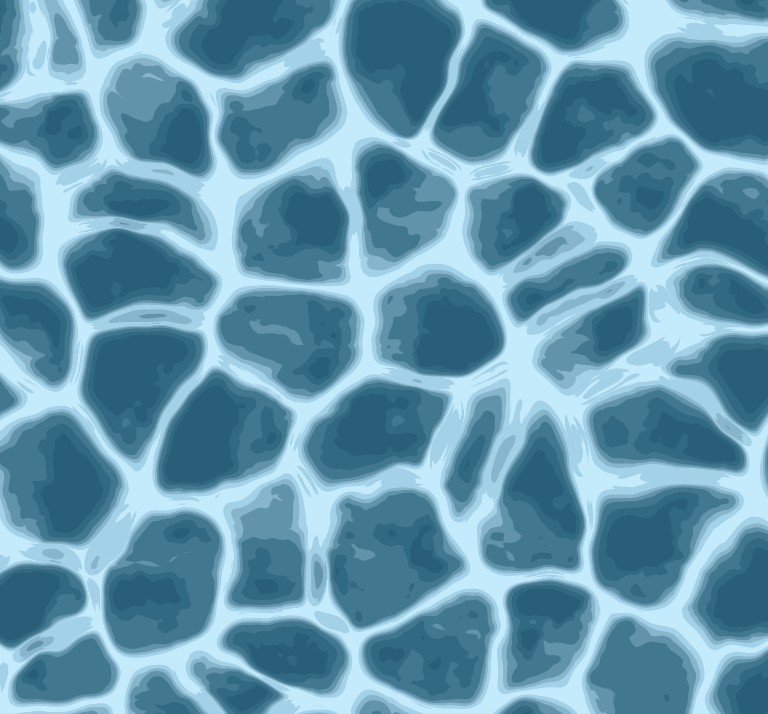
Write a Shadertoy shader that draws this texture.

```glsl
const float CELLS = 6.2;        // cells over the canvas height
const float ROUNDING = 16.0;    // higher gives sharper cell corners
const float BEND = 0.34;        // slow bending of the cell walls
const float WOBBLE = 0.07;      // fine bending of the cell walls
const float SPLIT = 0.42;       // how far doubled walls drift apart
const float THIN = 0.026;       // falloff of the finest lines
const float THICK = 0.070;      // falloff of the widest lines
const float LINE_LIGHT = 0.62;
const float RIBBON_LIGHT = 0.30;
const float HAZE_LIGHT = 0.25;
const float WISP_LIGHT = 0.14;

const vec3 ABYSS = vec3(0.155, 0.370, 0.470);
const vec3 DEEP  = vec3(0.195, 0.410, 0.510);
const vec3 TEAL  = vec3(0.26, 0.47, 0.56);
const vec3 STEEL = vec3(0.38, 0.58, 0.67);
const vec3 SKY   = vec3(0.53, 0.71, 0.80);
const vec3 PALE  = vec3(0.64, 0.82, 0.91);
const vec3 GLINT = vec3(0.77, 0.92, 0.99);

vec2 hash2(vec2 p) {
    vec3 q = fract(p.xyx * vec3(0.1031, 0.1030, 0.0973));
    q += dot(q, q.yzx + 33.33);
    return fract((q.xx + q.yz) * q.zy);
}

// Two independent value noises, each from 0 to 1
vec2 noise2(vec2 p) {
    vec2 i = floor(p), f = fract(p);
    f = f * f * (3.0 - 2.0 * f);
    return mix(mix(hash2(i), hash2(i + vec2(1, 0)), f.x),
               mix(hash2(i + vec2(0, 1)), hash2(i + vec2(1, 1)), f.x), f.y);
}

float fbm(vec2 p) {
    float sum = 0.0, gain = 0.53;
    for (int i = 0; i < 4; i++) {
        sum += gain * noise2(p).x;
        p = mat2(1.6, 1.2, -1.2, 1.6) * p + 7.3;
        gain *= 0.5;
    }
    return sum;
}

// Rounded distance to the cell wall, then the cell's seed index
vec3 cellWall(vec2 p) {
    vec2 base = floor(p), home = base, toHome = vec2(0);
    float nearest = 1e3;
    for (int y = -1; y <= 1; y++)
    for (int x = -1; x <= 1; x++) {
        vec2 id = base + vec2(x, y);
        vec2 r = id + hash2(id) - p;
        if (dot(r, r) < nearest) {
            nearest = dot(r, r);
            home = id;
            toHome = r;
        }
    }
    float sum = 0.0;
    for (int y = -2; y <= 2; y++)
    for (int x = -2; x <= 2; x++) {
        vec2 id = home + vec2(x, y);
        vec2 r = id + hash2(id) - p;
        vec2 across = r - toHome;
        if (dot(across, across) > 1e-4)
            sum += exp(-ROUNDING * dot(0.5 * (r + toHome), normalize(across)));
    }
    return vec3(-log(sum) / ROUNDING, home);
}

float lineProfile(float d, float falloff) {
    return LINE_LIGHT * exp(-max(d, -0.02) / falloff);
}

// Moves to the next flat tone with a smoothed contour
vec3 tone(vec3 below, vec3 above, float level, float light, float blur) {
    return mix(below, above, smoothstep(level - blur, level + blur, light));
}

void mainImage(out vec4 fragColor, in vec2 fragCoord) {
    vec2 p = fragCoord / iResolution.y * CELLS + vec2(13.0, 41.0);

    // Two drifting copies of the same bent cells
    vec2 bent = p + BEND * (noise2(p * 1.2) - 0.5)
                  + WOBBLE * (noise2(p * 4.5 + 9.0) - 0.5);
    vec2 drift = SPLIT * (noise2(p * 0.9 + 27.0) - 0.5);
    vec3 a = cellWall(bent);
    vec3 b = cellWall(bent + drift);

    // Light lines of varied width
    vec2 width = mix(vec2(THIN), vec2(THICK),
                     smoothstep(0.15, 0.9, noise2(p * 1.5 + 51.0)));
    float light = lineProfile(a.x, width.x) + lineProfile(b.x, width.y);

    // Translucent ribbon between the copies
    float murk = fbm(p * 1.9 + 80.0);
    float ribbon = any(notEqual(a.yz, b.yz)) ? 1.0 : 0.0;
    ribbon *= smoothstep(0.0, 0.03, min(a.x, b.x));
    light += RIBBON_LIGHT * ribbon * (0.6 + 0.8 * murk);

    // Haze and faint wisps in the water
    light += HAZE_LIGHT * smoothstep(0.35, 0.75, murk);
    float ridge = 1.0 - abs(2.0 * fbm(bent * vec2(0.9, 1.5) + 17.0) - 1.0);
    light += WISP_LIGHT * pow(ridge, 9.0) * smoothstep(0.4, 0.6, murk);

    // Flat tones
    float blur = clamp(0.6 * fwidth(light), 0.004, 0.12);
    vec3 color = tone(ABYSS, DEEP, 0.06, light, blur);
    color = tone(color, TEAL, 0.14, light, blur);
    color = tone(color, STEEL, 0.30, light, blur);
    color = tone(color, SKY, 0.43, light, blur);
    color = tone(color, PALE, 0.58, light, blur);
    color = tone(color, GLINT, 0.90, light, blur);
    fragColor = vec4(color, 1.0);
}
```
